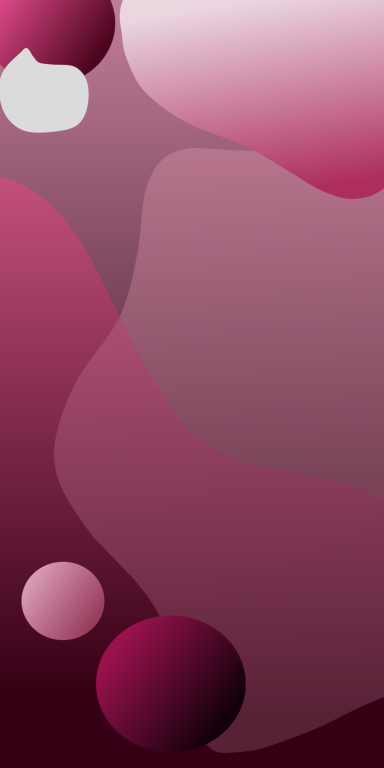
Reproduce this background procedurally as a Shadertoy shader.

```glsl
// Abstract plum and pink backdrop: soft flowing blobs and shaded ovals.
// Blobs are closed Catmull-Rom outlines turned into signed distances;
// every region is filled with a linear gradient. Canvas is 1 wide, 2 high.

const int KNOTS = 15;        // control knots per outline
const int STEPS = 6;         // straight pieces per spline span
const float SOFTNESS = 0.75; // edge half-width in pixels
const vec2 CANVAS = vec2(1.0, 2.0);

// Region colours: upper and lower end of each gradient
const vec3 BACK_HI = vec3(0.76, 0.49, 0.60), BACK_LO = vec3(0.46, 0.26, 0.35);
const vec3 WAVE_HI = vec3(0.76, 0.31, 0.48), WAVE_LO = vec3(0.21, 0.00, 0.08);
const vec3 VEIL_HI = vec3(0.715, 0.46, 0.555), VEIL_LO = vec3(0.47, 0.26, 0.34);
const vec3 BLEND_HI = vec3(0.66, 0.30, 0.44), BLEND_LO = vec3(0.34, 0.13, 0.21);
const vec3 CLOUD_HI = vec3(0.92, 0.84, 0.88), CLOUD_LO = vec3(0.68, 0.18, 0.37);
const vec3 PEBBLE = vec3(0.86);

// Oval colours: lit side and shaded side
const vec3 ROSE_LIT = vec3(0.89, 0.30, 0.55), ROSE_DARK = vec3(0.30, 0.02, 0.12);
const vec3 WINE_LIT = vec3(0.60, 0.07, 0.30), WINE_DARK = vec3(0.07, 0.00, 0.04);
const vec3 PEARL_LIT = vec3(0.84, 0.60, 0.70), PEARL_DARK = vec3(0.60, 0.24, 0.37);

// Outline knots
const vec2 CLOUD_SHAPE[KNOTS] = vec2[KNOTS](
    vec2(0.417, 2.156), vec2(0.320, 2.000), vec2(0.318, 1.905), vec2(0.333, 1.839),
    vec2(0.378, 1.760), vec2(0.484, 1.682), vec2(0.638, 1.620), vec2(0.742, 1.560),
    vec2(0.839, 1.503), vec2(0.922, 1.482), vec2(1.005, 1.513), vec2(1.120, 1.635),
    vec2(1.224, 1.896), vec2(1.146, 2.156), vec2(0.781, 2.234));
const vec2 VEIL_SHAPE[KNOTS] = vec2[KNOTS](
    vec2(0.682, 1.607), vec2(0.469, 1.609), vec2(0.385, 1.523), vec2(0.357, 1.336),
    vec2(0.310, 1.172), vec2(0.190, 0.990), vec2(0.141, 0.802), vec2(0.219, 0.633),
    vec2(0.411, 0.406), vec2(0.520, 0.085), vec2(0.630, 0.042), vec2(0.807, 0.096),
    vec2(1.000, 0.185), vec2(1.354, 0.307), vec2(1.354, 1.609));
const vec2 WAVE_SHAPE[KNOTS] = vec2[KNOTS](
    vec2(-0.104, 1.536), vec2(0.000, 1.539), vec2(0.104, 1.490), vec2(0.208, 1.375),
    vec2(0.310, 1.180), vec2(0.391, 1.023), vec2(0.482, 0.893), vec2(0.599, 0.810),
    vec2(0.755, 0.771), vec2(0.898, 0.742), vec2(1.000, 0.698), vec2(1.224, 0.542),
    vec2(1.300, -0.210), vec2(-0.210, -0.210), vec2(-0.250, 1.500));
const vec2 PEBBLE_SHAPE[KNOTS] = vec2[KNOTS](
    vec2(0.070, 1.875), vec2(0.087, 1.852), vec2(0.102, 1.837), vec2(0.135, 1.832),
    vec2(0.195, 1.826), vec2(0.227, 1.786), vec2(0.227, 1.719), vec2(0.198, 1.672),
    vec2(0.130, 1.656), vec2(0.065, 1.659), vec2(0.021, 1.690), vec2(0.000, 1.740),
    vec2(0.000, 1.792), vec2(0.016, 1.826), vec2(0.052, 1.862));

vec2 catmullRom(vec2 a, vec2 b, vec2 c, vec2 d, float t) {
    return b + 0.5 * t * (c - a + t * (2.0 * a - 5.0 * b + 4.0 * c - d
             + t * (3.0 * (b - c) + d - a)));
}

// Signed distance to a smooth closed outline, negative inside
float blobDistance(vec2 p, vec2 knots[KNOTS]) {
    float nearest = 1e6, side = 1.0;
    vec2 start = knots[0];
    for (int i = 0; i < KNOTS; i++) {
        vec2 a = knots[(i + KNOTS - 1) % KNOTS], b = knots[i];
        vec2 c = knots[(i + 1) % KNOTS], d = knots[(i + 2) % KNOTS];
        for (int j = 1; j <= STEPS; j++) {
            vec2 end = catmullRom(a, b, c, d, float(j) / float(STEPS));
            vec2 edge = end - start, rel = p - start;
            vec2 gap = rel - edge * clamp(dot(rel, edge) / dot(edge, edge), 0.0, 1.0);
            nearest = min(nearest, dot(gap, gap));
            // Flip the side each time a level ray crosses the outline
            if ((start.y > p.y) != (end.y > p.y)
                && rel.x < edge.x * rel.y / edge.y) side = -side;
            start = end;
        }
    }
    return side * sqrt(nearest);
}

float coverage(float dist) {
    float width = SOFTNESS * CANVAS.x / iResolution.x;
    return 1.0 - smoothstep(-width, width, dist);
}

vec3 gradient(vec2 p, vec2 from, vec2 to, vec3 first, vec3 last) {
    vec2 axis = to - from;
    return mix(first, last, clamp(dot(p - from, axis) / dot(axis, axis), 0.0, 1.0));
}

// Oval lit from the upper left
void paintOval(inout vec3 color, vec2 p, vec2 center, vec2 radius, vec3 lit, vec3 shade) {
    vec2 q = (p - center) / radius;
    vec3 fill = gradient(q, vec2(-0.75, 0.5), vec2(0.75, -0.5), lit, shade);
    color = mix(color, fill, coverage((length(q) - 1.0) * min(radius.x, radius.y)));
}

void mainImage(out vec4 fragColor, in vec2 fragCoord) {
    vec2 p = fragCoord / iResolution.xy * CANVAS;
    float veil = coverage(blobDistance(p, VEIL_SHAPE));
    float wave = coverage(blobDistance(p, WAVE_SHAPE));

    // Backdrop and wave, each tinted where the veil lies over it
    vec3 back = gradient(p, vec2(0.0, 2.0), vec2(0.0, 1.18), BACK_HI, BACK_LO);
    vec3 backVeil = gradient(p, vec2(0.5, 1.61), vec2(0.53, 0.72), VEIL_HI, VEIL_LO);
    vec3 low = gradient(p, vec2(0.0, 1.53), vec2(0.0, 0.20), WAVE_HI, WAVE_LO);
    vec3 lowVeil = gradient(p, vec2(0.4, 1.14), vec2(0.43, 0.12), BLEND_HI, BLEND_LO);
    vec3 color = mix(mix(back, backVeil, veil), mix(low, lowVeil, veil), wave);

    // Bright cloud in the upper right
    vec3 cloud = gradient(p, vec2(0.60, 1.99), vec2(0.68, 1.49), CLOUD_HI, CLOUD_LO);
    color = mix(color, cloud, coverage(blobDistance(p, CLOUD_SHAPE)));

    // Ovals and the flat pebble
    paintOval(color, p, vec2(0.128, 1.940), vec2(0.172, 0.161), ROSE_LIT, ROSE_DARK);
    paintOval(color, p, vec2(0.164, 0.435), vec2(0.108, 0.102), PEARL_LIT, PEARL_DARK);
    paintOval(color, p, vec2(0.445, 0.219), vec2(0.195, 0.178), WINE_LIT, WINE_DARK);
    color = mix(color, PEBBLE, coverage(blobDistance(p, PEBBLE_SHAPE)));
    fragColor = vec4(color, 1.0);
}
```
